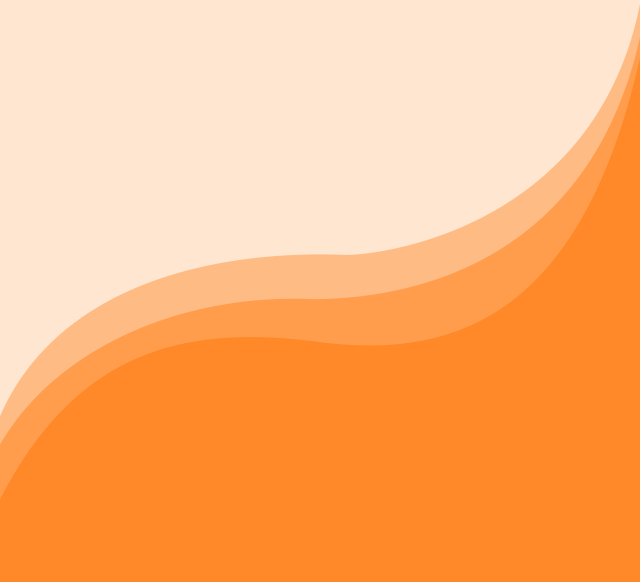
A WebGL 1 fragment shader for this background:

```glsl
precision highp float;
// Layered orange waves that sweep up to the right over a pale cream field.

uniform vec2 u_resolution;

vec2 bezier(vec2 a, vec2 b, vec2 c, vec2 d, float t) {
  float s = 1.0 - t;
  return s * s * s * a + 3.0 * s * s * t * b + 3.0 * s * t * t * c + t * t * t * d;
}

vec2 bezierTangent(vec2 a, vec2 b, vec2 c, vec2 d, float t) {
  float s = 1.0 - t;
  return s * s * (b - a) + 2.0 * s * t * (c - b) + t * t * (d - c);
}

// Coverage of the area below a cubic arc whose x grows steadily with t.
float belowArc(vec2 uv, vec2 a, vec2 b, vec2 c, vec2 d) {
  float t = 0.5;
  float halfStep = 0.25;
  for (int i = 0; i < 18; i++) {
    t += bezier(a, b, c, d, t).x < uv.x ? halfStep : -halfStep;
    halfStep *= 0.5;
  }
  vec2 tangent = bezierTangent(a, b, c, d, t);
  float slope = tangent.y / max(tangent.x, 0.0001);
  float height = uv.y - bezier(a, b, c, d, t).y;
  // Height change across one pixel gives an even edge on steep slopes.
  float edgeWidth = length(vec2(slope, 1.0) / u_resolution);
  return clamp(0.5 - height / edgeWidth, 0.0, 1.0);
}

// A wave is two arcs that join at the middle point.
float wave(vec2 uv, vec2 start, vec2 c1, vec2 c2, vec2 middle, vec2 c3, vec2 c4, vec2 end) {
  if (uv.x < middle.x) return belowArc(uv, start, c1, c2, middle);
  return belowArc(uv, middle, c3, c4, end);
}

void main() {
  vec2 uv = gl_FragCoord.xy / u_resolution;

  // Cream field
  vec3 color = vec3(1.0, 0.902, 0.816);

  // Peach wave
  float peach = wave(uv, vec2(0.0, 0.285), vec2(0.091, 0.514), vec2(0.339, 0.571),
    vec2(0.540, 0.562), vec2(0.605, 0.562), vec2(0.931, 0.614), vec2(1.0, 0.993));
  color = mix(color, vec3(1.0, 0.733, 0.518), peach);

  // Light orange wave
  float lightOrange = wave(uv, vec2(0.0, 0.236), vec2(0.085, 0.399), vec2(0.280, 0.496),
    vec2(0.488, 0.486), vec2(0.625, 0.486), vec2(0.918, 0.535), vec2(1.0, 0.936));
  color = mix(color, vec3(1.0, 0.616, 0.298), lightOrange);

  // Deep orange foreground
  float deepOrange = wave(uv, vec2(0.0, 0.142), vec2(0.117, 0.392), vec2(0.280, 0.445),
    vec2(0.501, 0.412), vec2(0.723, 0.381), vec2(0.911, 0.471), vec2(1.0, 0.900));
  color = mix(color, vec3(1.0, 0.533, 0.157), deepOrange);

  gl_FragColor = vec4(color, 1.0);
}
```
